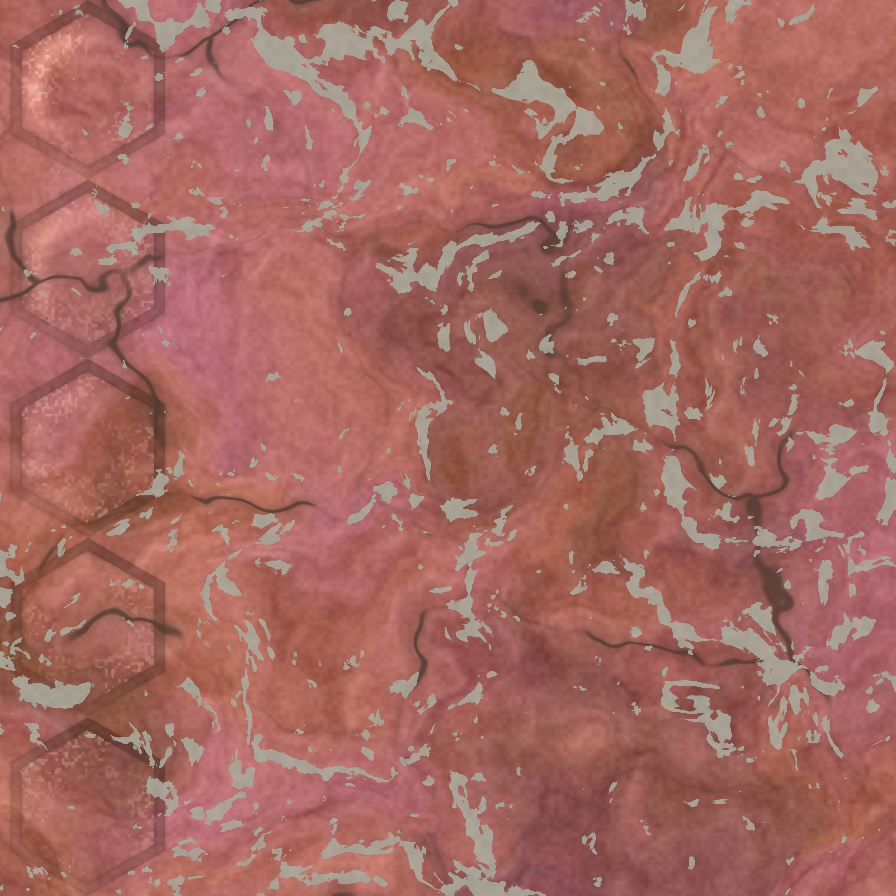
Give the GLSL for this texture, as a WebGL 1 fragment shader.

```glsl
precision highp float;
// Worn red marble: mottled rose stone crossed by ragged grey veins and thin cracks,
// with a column of five bevelled hexagons pressed into the left side.
// Warped cell borders guide veins and cracks; fractal noise breaks them into flecks.
uniform vec2 u_resolution;

float hash(vec2 p) {
  vec3 q = fract(vec3(p.xyx) * 0.1031);
  q += dot(q, q.yzx + 33.33);
  return fract((q.x + q.y) * q.z);
}

vec2 hash2(vec2 p) {
  return vec2(hash(p), hash(p + 57.3));
}

float noise(vec2 p) {
  vec2 i = floor(p), f = fract(p);
  f = f * f * f * (f * (f * 6.0 - 15.0) + 10.0);
  return mix(mix(hash(i), hash(i + vec2(1.0, 0.0)), f.x),
             mix(hash(i + vec2(0.0, 1.0)), hash(i + 1.0), f.x), f.y);
}

float fbm(vec2 p) {
  float sum = 0.0, amp = 0.533;
  for (int i = 0; i < 4; i++) {
    sum += amp * noise(p);
    p = mat2(1.6, 1.2, -1.2, 1.6) * p + 17.7;
    amp *= 0.5;
  }
  return sum;
}

// Gap between the two nearest cell points: zero on cell borders
float cellEdge(vec2 p) {
  vec2 cell = floor(p), f = fract(p);
  float near = 9.0, second = 9.0;
  for (int y = -1; y <= 1; y++) {
    for (int x = -1; x <= 1; x++) {
      vec2 o = vec2(float(x), float(y));
      float d = length(o + hash2(cell + o) - f);
      second = min(second, max(near, d));
      near = min(near, d);
    }
  }
  return second - near;
}

// Signed distance to a hexagon with a corner at the top
float hexagon(vec2 p, float apothem) {
  p = abs(p);
  return max(p.x, p.x * 0.5 + p.y * 0.866) - apothem;
}

vec3 stone(vec2 p, vec2 warp) {
  float tone = fbm(p * 3.2 + warp * 1.5 + 4.0) + 0.12 * (fbm(p * 19.0) - 0.5);
  vec3 col = mix(vec3(0.57, 0.34, 0.32), vec3(0.66, 0.38, 0.36), smoothstep(0.33, 0.46, tone));
  col = mix(col, vec3(0.73, 0.435, 0.42), smoothstep(0.49, 0.64, tone));

  // Drift between pink and rusty brown
  float rust = fbm(p * vec2(5.0, 6.5) + warp * 2.0 + 40.0) - 0.5;
  col += rust * vec3(0.0, 0.02, -0.2);

  // Crumpled relief and fine grain
  vec2 q = p * 13.0 + warp * 4.0;
  col += 0.32 * (fbm(q) - fbm(q + vec2(-0.14, 0.14)));
  col += 0.05 * (noise(p * 190.0) - 0.5) + 0.05 * (fbm(p * 75.0) - 0.5);
  return col;
}

vec3 pressHexagon(vec3 col, vec2 p, float aa) {
  float row = floor(p.y * 5.0);
  vec2 h = vec2(p.x - 0.098, (fract(p.y * 5.0) - 0.5) / 5.0);
  float d = hexagon(h, 0.086);
  float inside = 1.0 - smoothstep(-aa, aa, d);
  float face = 1.0 - smoothstep(-aa, aa, d + 0.012);
  float r = length(h);

  // Dark rim, lit a little on its lower left
  col *= 1.0 - (inside - face) * (0.17 + 0.7 * (h.x + h.y));
  col *= 1.0 - 0.12 * exp(-abs(d + 0.012) / 0.0025) - 0.1 * exp(-abs(d) / 0.002);

  // Sparkling dust and a glossy arc, stronger toward the top
  float ring = smoothstep(0.015, 0.06, r) * face;
  float dust = smoothstep(0.55, 0.8, noise(p * 270.0)) * smoothstep(0.35, 0.6, fbm(p * 14.0 + 80.0));
  col = mix(col, vec3(0.83, 0.58, 0.52), 0.6 * dust * ring);
  float arc = exp(-pow((r - 0.058) / 0.013, 2.0)) * max(dot(h / (r + 0.001), vec2(-0.9, 0.43)), 0.0);
  col += vec3(0.2, 0.19, 0.16) * arc * face * smoothstep(0.5, 4.0, row);
  return col * (1.0 - 0.05 * face * (1.0 - row / 4.0));
}

void main() {
  float size = min(u_resolution.x, u_resolution.y);
  vec2 p = gl_FragCoord.xy / size;
  vec2 warp = vec2(fbm(p * 6.0), fbm(p * 6.0 + 31.0)) - 0.5;
  vec3 col = stone(p, warp);
  col = pressHexagon(col, p, 1.0 / size);

  // Thin cracks: faint creases everywhere, dark in a few places
  float crack = cellEdge((p + warp * 0.2) * vec2(2.6, 3.8) + 11.0);
  float open = smoothstep(0.56, 0.7, fbm(p * 7.0 + 63.0));
  col *= 1.0 - 0.1 * exp(-crack * 45.0);
  col = mix(col, vec3(0.27, 0.2, 0.17), 0.75 * open * (1.0 - smoothstep(0.006, 0.03, crack)));
  col = mix(col, vec3(0.4, 0.28, 0.24), 0.4 * open * exp(-crack * 14.0));

  // Veins: flecks that merge into solid streaks near the cell borders
  float vein = cellEdge((p + warp * 0.28) * 4.0 + 3.0);
  float region = smoothstep(0.4, 0.58, fbm(p * 3.5 + 9.0));
  float limit = 0.79 - 0.06 * region - 0.37 * region * exp(-vein * 11.0);
  float fleck = fbm(p * 52.0 + warp * 6.0);
  float cover = smoothstep(-10.0 / size, 12.0 / size, fleck - limit);
  vec3 veinColor = vec3(0.66, 0.65, 0.6) + 0.04 * (noise(p * 120.0) - 0.5);
  col = mix(col, veinColor, 0.93 * cover);

  gl_FragColor = vec4(col, 1.0);
}
```
